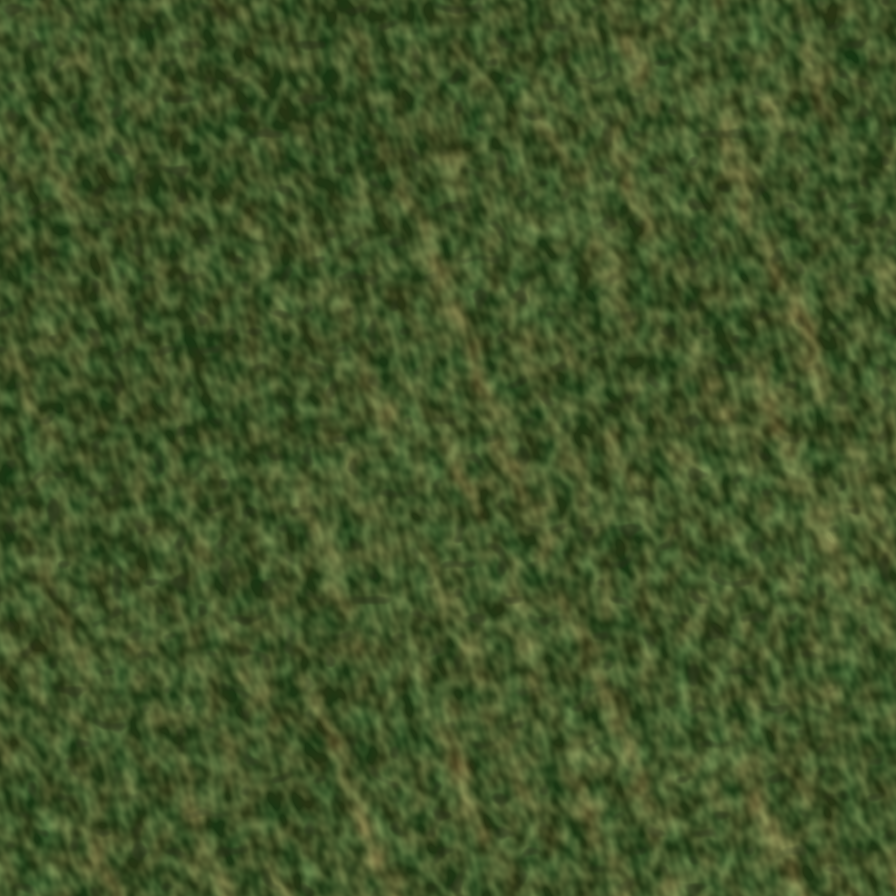
Give the GLSL for this texture, as a Shadertoy shader.

```glsl
// Mown meadow seen from above: soft tufts of grass with steep, broken furrows.
// Layered gradient noise gives the tufts and patches; a warped cosine across
// the slope lays about sixteen rows, dusted with dry straw along their crests.

// Integer hash of a lattice point, turned into a unit gradient
vec2 latticeGradient(ivec2 cell) {
    uvec2 q = uvec2(cell + 4096) * uvec2(1597u, 3812u);
    uint h = (q.x ^ q.y ^ (q.x << 9)) * 2654435u;
    h = (h ^ (h >> 15)) * 73244475u;
    h = (h ^ (h >> 13)) * 19349663u;
    float angle = float((h ^ (h >> 16)) & 65535u) * 6.2832 / 65536.0;
    return vec2(cos(angle), sin(angle));
}

// Gradient noise, roughly -0.7 to 0.7
float noise(vec2 p) {
    ivec2 cell = ivec2(floor(p));
    vec2 f = fract(p);
    vec2 w = f * f * f * (f * (f * 6.0 - 15.0) + 10.0);
    float a = dot(latticeGradient(cell), f);
    float b = dot(latticeGradient(cell + ivec2(1, 0)), f - vec2(1, 0));
    float c = dot(latticeGradient(cell + ivec2(0, 1)), f - vec2(0, 1));
    float d = dot(latticeGradient(cell + ivec2(1, 1)), f - vec2(1, 1));
    return mix(mix(a, b, w.x), mix(c, d, w.x), w.y);
}

// Tufts at three sizes, drawn out a little along the furrows
float tufts(vec2 p) {
    float sum = 0.0, weight = 0.36;
    vec2 scale = vec2(31.0, 22.0);
    for (int i = 0; i < 3; i++) {
        sum += weight * noise(p * scale + float(i) * 17.3);
        scale *= 1.85;
        weight *= i == 0 ? 1.6 : 0.85;
    }
    return sum;
}

void mainImage(out vec4 fragColor, in vec2 fragCoord) {
    vec2 uv = fragCoord / iResolution.xy;

    // Across and along the furrows, which run steeply down to the right
    vec2 slope = vec2(dot(uv, vec2(0.93, 0.36)), dot(uv, vec2(-0.36, 0.93)));
    float wander = 0.22 * noise(uv * 6.0 + 40.0) + 0.16 * noise(uv * 22.0);
    float row = slope.x * 17.0 + wander;
    float crest = 0.5 + 0.5 * cos(6.2832 * row);

    // Rows fade in and out, and are weakest towards the upper left
    float broken = smoothstep(-0.25, 0.4, noise(vec2(row * 0.8, slope.y * 6.5) + 9.0));
    float open = smoothstep(-0.5, 0.45, uv.x - 0.8 * uv.y + 0.5 * noise(uv * 3.0 + 71.0));
    float furrow = broken * mix(0.35, 1.0, open);

    // Light and dark tone of the grass
    float patches = noise(uv * 4.0 + 23.0) + 0.7 * noise(uv * 10.0 + 5.0);
    float tone = 0.37 + tufts(uv + vec2(0.25 * uv.y, 0.0));
    tone += 0.13 * patches + 0.07 * (open - 0.5);
    tone += furrow * (0.32 * crest * crest - 0.06);
    vec3 color = mix(vec3(0.14, 0.21, 0.075), vec3(0.45, 0.52, 0.30), clamp(tone, 0.0, 1.15));

    // Lush green against dry straw, tuft by tuft
    float dryness = noise(uv * vec2(48.0, 38.0) + 13.0) + 0.4 * noise(uv * 14.0 + 61.0);
    dryness += 0.9 * furrow * crest * crest - 0.18;
    color += dryness * vec3(0.065, -0.005, 0.004);

    // Small shaded gaps where the soil shows
    float gap = smoothstep(0.22, 0.55, noise(uv * vec2(42.0, 50.0) + 87.0));
    color = mix(color, vec3(0.16, 0.19, 0.10), 0.55 * gap * (1.0 - 0.6 * furrow * crest));

    fragColor = vec4(color, 1.0);
}
```
